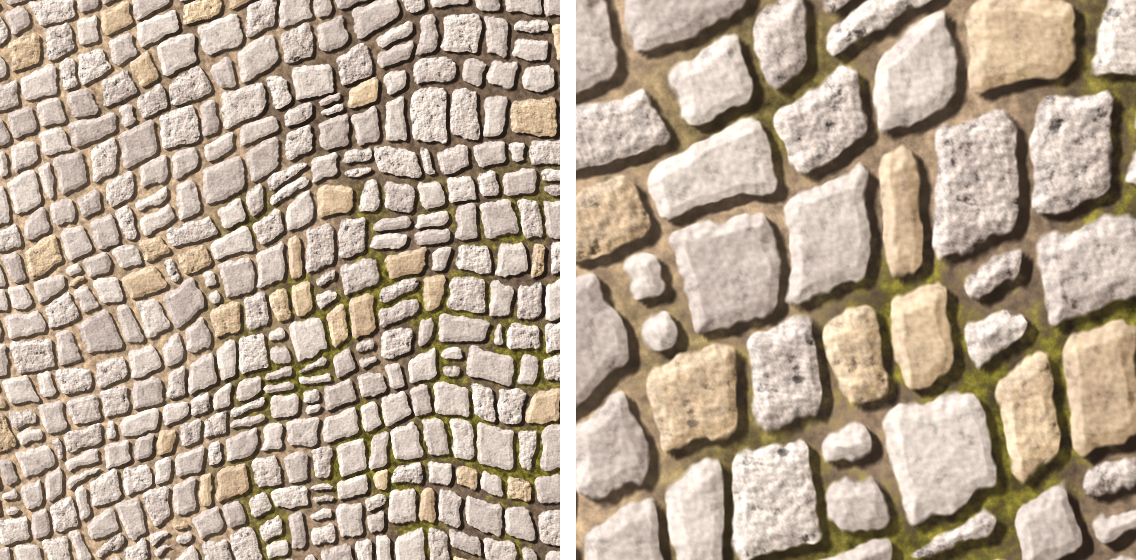
Left: the whole. Right: its middle third, enlarged.
Write a three.js fragment shader that draws this texture.

```glsl
// Sunlit cobblestone paving: bent rows of rough, four-sided stones with sandy, mossy joints.
// Each stone is a slanted, rounded box in a jittered row grid; gradient noise chips
// the edges and grains the faces, and short steps toward the sun cast the shadows.

varying vec2 vUv;

vec4 hash4(vec2 c) {
  return fract(sin(dot(c, vec2(127.1, 311.7)) + vec4(0.0, 1.7, 3.9, 5.3)) * 43758.5);
}

float corner(vec2 cell, vec2 f, vec2 o) {
  float angle = 6.2832 * hash4(cell + o).x;
  return dot(vec2(cos(angle), sin(angle)), f - o);
}

float gradientNoise(vec2 p) {
  vec2 i = floor(p), f = fract(p);
  vec2 w = f * f * f * (f * (f * 6.0 - 15.0) + 10.0);
  float low = mix(corner(i, f, vec2(0.0)), corner(i, f, vec2(1.0, 0.0)), w.x);
  float high = mix(corner(i, f, vec2(0.0, 1.0)), corner(i, f, vec2(1.0)), w.x);
  return mix(low, high, w.y);
}

float fbm(vec2 p) {
  float sum = 0.0, amp = 0.6;
  for (int k = 0; k < 4; k++) {
    sum += amp * gradientNoise(p);
    p = mat2(1.6, 1.2, -1.2, 1.6) * p + 7.3;
    amp *= 0.6;
  }
  return sum;
}

// Canvas to paving grid: rows climb on the left and top, level out at the right
vec2 pavingCoords(vec2 p) {
  float rise = 0.21 * smoothstep(-0.2, 0.75, p.x) + 0.13 * p.x * p.y;
  float lean = 0.3 * (p.y - 0.5) * (1.0 - smoothstep(-0.1, 1.0, p.x));
  vec2 q = vec2(p.x + lean, p.y - rise) * vec2(17.5, 17.0);
  q += 0.7 * vec2(gradientNoise(p * 4.0), gradientNoise(p * 4.5 + 31.0));
  vec2 chip = vec2(gradientNoise(q * 2.7), gradientNoise(q * 2.7 + 19.0));
  return q + 0.09 * chip + 0.03 * gradientNoise(q * 9.0) + 40.0;
}

float joint(float i, float seed, float spread) {
  return i + spread * (hash4(vec2(i, seed)).x - 0.5);
}

// Low edge, high edge and index of the uneven strip that holds t
vec3 strip(float t, float seed, float spread) {
  float i = floor(t);
  i += step(joint(i + 1.0, seed, spread), t) - step(t, joint(i, seed, spread));
  return vec3(joint(i, seed, spread), joint(i + 1.0, seed, spread), i);
}

// x: depth inside the stone (negative in the joint), yz: stone id
vec3 stone(vec2 p) {
  vec2 q = pavingCoords(p);
  vec3 row = strip(q.y, 3.0, 0.35);
  q.x += 9.0 * hash4(vec2(row.z, 8.0)).y;
  vec3 col = strip(q.x, row.z + 0.37, 0.6);
  vec2 id = vec2(col.z, row.z);

  // Some cells hold two flat stones, one above the other
  if (hash4(id + 5.0).z < 0.11) {
    float middle = mix(row.x, row.y, 0.4 + 0.2 * hash4(id).w);
    if (q.y > middle) { row.x = middle; id += 0.5; }
    else row.y = middle;
  }

  vec2 halfSize = 0.5 * vec2(col.y - col.x, row.y - row.x);
  vec2 l = q - 0.5 * vec2(col.x + col.y, row.x + row.y);
  vec4 slant = 0.32 * (hash4(id + 11.0) - 0.5);
  vec4 inset = 0.03 + 0.35 * abs(slant) + 0.05 * hash4(id + 23.0);
  vec4 side = vec4(halfSize - l, halfSize + l) - inset - slant * l.yxyx;
  vec2 nearest = min(side.xy, side.zw);
  float radius = 0.14;
  return vec3(radius - length(max(radius - nearest, 0.0)), id);
}

void main() {
  vec2 p = vUv;
  vec2 toSun = vec2(-0.8, 0.6);
  vec3 here = stone(p);
  float face = smoothstep(-0.02, 0.025, here.x);

  // Shadow of neighbouring stones, and the first step for the rim light
  float shadow = 0.0, rim = 0.0;
  for (int k = 1; k <= 3; k++) {
    float depth = stone(p + toSun * 0.003 * float(k)).x;
    if (k == 1) rim = here.x - depth;
    shadow = max(shadow, smoothstep(-0.02, 0.04, depth));
  }

  // Joints: sand on the left, earth on the right, moss in patches
  float grit = fbm(p * 85.0);
  float patches = gradientNoise(p * 8.0 + 3.0);
  float sandy = 1.0 - smoothstep(0.2, 0.75, p.x + 0.4 * patches);
  vec3 ground = mix(vec3(0.47, 0.39, 0.32), vec3(0.80, 0.68, 0.55), sandy);
  ground *= 1.0 + 0.6 * grit;
  float mossArea = smoothstep(0.3, 0.55, p.x) * (1.0 - smoothstep(0.55, 0.78, p.y));
  float moss = mossArea * smoothstep(-0.15, 0.2, patches + 0.4 * grit);
  ground = mix(ground, vec3(0.51, 0.47, 0.20) * (0.9 + 1.0 * grit), moss);
  float shade = shadow * (0.92 - 0.22 * sandy - 0.25 * moss);
  ground = mix(ground, vec3(0.12, 0.09, 0.07), shade);

  // Faces: own tone, a few tan ones, and relief lit from the sun side
  vec4 trait = hash4(here.yz + 47.0);
  float rough = mix(0.3, 1.0, smoothstep(0.5, 0.9, trait.y));
  vec2 grain = p * 70.0 + 10.0 * trait.zw;
  float height = fbm(grain);
  float relief = height - fbm(grain + toSun * 0.2);
  float tone = 0.3 + 0.65 * trait.x + 0.5 * gradientNoise(p * 38.0) + 0.35 * height;
  vec3 rock = mix(vec3(0.73, 0.66, 0.62), vec3(0.92, 0.86, 0.81), clamp(tone, 0.0, 1.0));
  rock *= mix(vec3(1.0), vec3(1.0, 0.94, 0.82), step(0.9, trait.z));
  rock *= 1.0 + rough * (0.75 * relief - 0.4 * smoothstep(0.15, 0.5, -height));
  rock += 0.09 * gradientNoise(p * 260.0) + 3.5 * clamp(rim, -0.04, 0.05);

  gl_FragColor = vec4(clamp(mix(ground, rock, face), 0.0, 1.0), 1.0);
}
```
